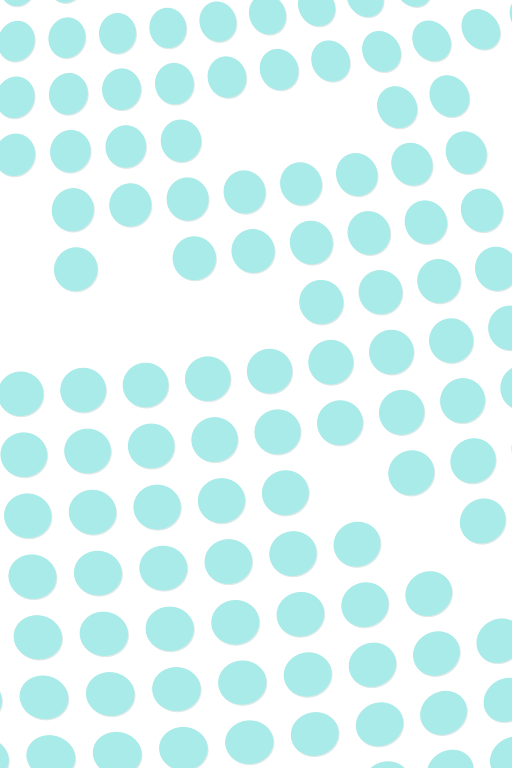
Write a Shadertoy shader that draws this pattern.

```glsl
// Mint dots on a gently bent lattice, with some cells left empty.
// A smooth map bends the grid; Newton steps invert it at each point, so every
// dot is a circle in lattice space that the bend stretches into an ellipse.

const float SHEET_HEIGHT = 768.0;               // sheet units per canvas height
const float DOT_RADIUS = 0.365;                 // in lattice cells
const vec2 SHADOW_OFFSET = vec2(0.9, 1.2);      // right and down, in sheet units
const float SHADOW_STRENGTH = 0.8;
const vec3 PAPER = vec3(1.0);
const vec3 MINT = vec3(0.66, 0.922, 0.91);
const vec3 SHADOW = vec3(0.84, 0.89, 0.89);
const int NEWTON_STEPS = 5;

// Lattice (column, row) to sheet position, y pointing down
vec2 bend(vec2 cell) {
    float c = cell.x, r = cell.y;
    float start = 16.2 + r * (-1.44 + 0.36 * r);
    float stride = 50.7 + r * (2.66 - 0.1125 * r);
    float squeeze = 0.018 + 0.0007 * r;
    float top = 41.0 + r * (55.5 + r * (0.75 - 0.0337 * r));
    float slope = 3.0 + r * (0.08 - 0.0108 * r);
    float arch = 0.47 + 0.029 * r;
    return vec2(start + c * (stride - squeeze * c * c),
                top - c * (slope + arch * c));
}

// Local stretch of the bend, by central differences
mat2 bendJacobian(vec2 cell) {
    const float h = 0.1;
    vec2 across = bend(cell + vec2(h, 0.0)) - bend(cell - vec2(h, 0.0));
    vec2 down = bend(cell + vec2(0.0, h)) - bend(cell - vec2(0.0, h));
    return mat2(across, down) / (2.0 * h);
}

// Sheet position back to lattice coordinates
vec2 unbend(vec2 p) {
    vec2 cell = vec2(p.x / 60.0, (p.y - 41.0) / 60.0 + p.x / 600.0);
    for (int i = 0; i < NEWTON_STEPS; i++)
        cell += inverse(bendJacobian(cell)) * (p - bend(cell));
    return cell;
}

bool within(int v, int low, int high) { return v >= low && v <= high; }

// Empty cells: short runs along rows and columns, and one diagonal
bool isGap(ivec2 id) {
    int c = id.x, r = id.y;
    return (r == 2 && within(c, 4, 6))
        || (r == 4 && c == 2)
        || (r == 5 && within(c, 0, 4))
        || (c == 0 && within(r, 3, 5))
        || (c == 9 && within(r, 2, 3))
        || (c == r - 3 && within(r, 8, 10));
}

// Smooth coverage of the dots at a sheet position
float dots(vec2 p, float pixel) {
    vec2 cell = unbend(p);
    vec2 id = floor(cell + 0.5);
    if (isGap(ivec2(id))) return 0.0;
    vec2 offset = cell - id;
    float radius = max(length(offset), 1e-4);
    float stretch = length(bendJacobian(id) * offset) / radius;
    float dist = (radius - DOT_RADIUS) * stretch;
    return 1.0 - smoothstep(-0.6 * pixel, 0.6 * pixel, dist);
}

void mainImage(out vec4 fragColor, in vec2 fragCoord) {
    float pixel = SHEET_HEIGHT / iResolution.y;
    vec2 p = vec2(fragCoord.x, iResolution.y - fragCoord.y) * pixel;

    // Paper, then the thin shadow, then the dots
    vec3 color = mix(PAPER, SHADOW, SHADOW_STRENGTH * dots(p - SHADOW_OFFSET, pixel));
    color = mix(color, MINT, dots(p, pixel));
    fragColor = vec4(color, 1.0);
}
```
